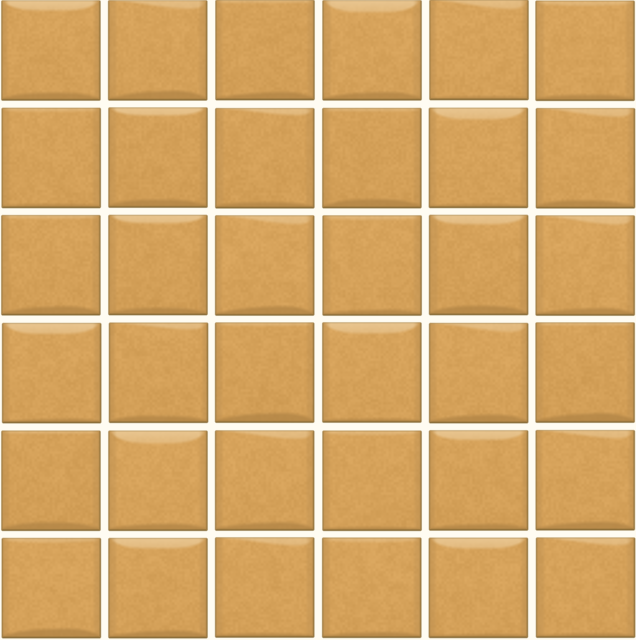
Reproduce this pattern procedurally as a WebGL 2 fragment shader.

```glsl
#version 300 es
precision highp float;
// Glazed ochre mosaic: six by six pillowed square tiles on cream grout.
// Each tile is a rounded box with shaded bevels, a curved gloss at its top
// and a bowed shadow at its foot; their shapes cycle in threes plus a hash.

uniform vec2 u_resolution;
out vec4 outColor;

const float REPEATS = 5.953;              // six tiles, the outer grout cropped
const vec2 GRID_OFFSET = vec2(0.020, 0.0155);
const vec2 TILE_HALF = vec2(0.465, 0.467);
const float CORNER = 0.015;

const vec3 GROUT = vec3(1.00, 0.99, 0.95);
const vec3 GLAZE = vec3(0.835, 0.632, 0.350);
const vec3 BEVEL = vec3(0.735, 0.560, 0.315);
const vec3 FOOT = vec3(0.690, 0.515, 0.270);
const vec3 RIM = vec3(0.480, 0.385, 0.190);
const vec3 GLOSS = vec3(0.920, 0.790, 0.590);

float hash(vec2 p) {
    vec3 q = fract(vec3(p.xyx) * 0.1031);
    q += dot(q, q.yzx + 33.33);
    return fract((q.x + q.y) * q.z);
}

float valueNoise(vec2 p) {
    vec2 i = floor(p);
    vec2 f = fract(p);
    f = f * f * (3.0 - 2.0 * f);
    float low = mix(hash(i), hash(i + vec2(1.0, 0.0)), f.x);
    float high = mix(hash(i + vec2(0.0, 1.0)), hash(i + vec2(1.0)), f.x);
    return mix(low, high, f.y);
}

float roundedBox(vec2 p, vec2 halfSize, float radius) {
    vec2 d = abs(p) - halfSize + radius;
    return length(max(d, 0.0)) + min(max(d.x, d.y), 0.0) - radius;
}

// One inside the band of the given depth, zero beyond it
float band(float dist, float depth, float blur) {
    return 1.0 - smoothstep(depth - blur, depth + blur, dist);
}

// Gloss depth across the tile: a bowl, a slanted wedge or a thin strip
float glossDepth(float x, float kind, float rnd) {
    float bowl = (0.075 + 0.045 * rnd) * (1.0 - pow(abs(x), 4.0));
    float wedge = (0.06 + 0.03 * rnd) * smoothstep(-1.1, 0.7, x)
                * (1.0 - pow(abs(x), 10.0));
    float strip = 0.025 + 0.025 * rnd * (1.0 - x * x);
    return kind < 0.5 ? bowl : (kind < 1.5 ? wedge : strip);
}

// Shadow height across the foot: an arch leaning to one side
float footHeight(float x, float rnd, float lean) {
    float arch = 1.0 - pow(abs(x), 3.0);
    return 0.02 + (0.02 + 0.075 * rnd) * arch * (0.75 + lean * x);
}

vec3 tileColor(vec2 p, vec2 id, float px) {
    vec2 t = p / TILE_HALF;
    vec2 fromLow = TILE_HALF + p;
    vec2 fromHigh = TILE_HALF - p;
    float rnd = hash(id + 7.0);

    // Shapes shift by one column below the first row of every three
    float row = mod(5.0 - id.y, 3.0);
    float kind = mod(id.x - min(row, 1.0) + 3.0, 3.0);

    // Grainy glaze with a faint vertical gradient
    float grain = valueNoise(p * 42.0 + id * 61.0) - 0.5;
    float cloud = valueNoise(p * 11.0 + id * 23.0) - 0.5;
    vec3 color = GLAZE + 0.035 * grain + 0.020 * cloud + 0.008 * t.y;
    color += 0.012 * (rnd - 0.5);

    // Side bevels, with a soft crease where they meet the face
    float side = min(fromLow.x, fromHigh.x);
    float sideWidth = 0.055 + 0.025 * hash(id + 19.0);
    color = mix(color, BEVEL, 0.38 * band(side, sideWidth, 0.02));
    color = mix(color, BEVEL, 0.50 * band(side, 0.02, 0.03));

    // Foot shadow
    float lean = 0.5 * hash(id + 31.0) - 0.1;
    float foot = footHeight(t.x, hash(id + 43.0), lean);
    color = mix(color, FOOT, 0.75 * band(fromLow.y, foot, 0.014 + px));

    // Top gloss, brightest towards the edge
    float depth = glossDepth(t.x, kind, rnd);
    float strength = kind < 0.5 ? 0.85 : (kind < 1.5 ? 0.65 : 0.45);
    float fade = 1.0 - 0.35 * smoothstep(0.0, 0.12, fromHigh.y);
    float corner = smoothstep(0.0, 0.09, side);
    float gloss = band(fromHigh.y, depth, 0.012 + px);
    color = mix(color, GLOSS, strength * fade * corner * gloss);

    // Dark rim, heaviest at the foot and the right
    float rim = 0.85 * band(fromLow.y, 0.014, 0.012);
    rim = max(rim, 0.75 * band(fromHigh.x, 0.012, 0.013));
    rim = max(rim, 0.60 * band(fromLow.x, 0.010, 0.012));
    rim = max(rim, 0.40 * band(fromHigh.y, 0.008, 0.010));
    return mix(color, RIM, rim);
}

void main() {
    vec2 grid = gl_FragCoord.xy / u_resolution * REPEATS + GRID_OFFSET;
    float px = REPEATS / min(u_resolution.x, u_resolution.y);
    vec2 id = floor(grid);
    vec2 p = fract(grid) - 0.5;

    // Slightly uneven setting
    p += 0.008 * (vec2(hash(id + 3.0), hash(id + 11.0)) - 0.5);

    float dist = roundedBox(p, TILE_HALF, CORNER);
    float blur = max(px * 0.75, 0.009);
    vec3 color = mix(GROUT, tileColor(p, id, px), band(dist, 0.0, blur));
    outColor = vec4(color, 1.0);
}
```
